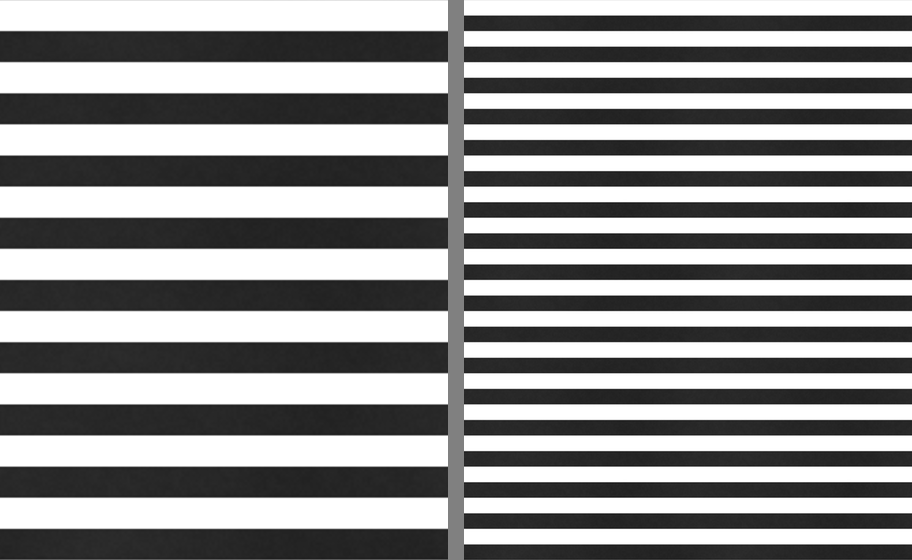
Left: one tile. Right: repeated 2 by 2.
Write a Shadertoy shader that draws this pattern.

```glsl
const float TAU = 6.2831853;
const float STRIPE_COUNT = 9.0;
const float STRIPE_CENTER = 0.251;   // within one repeat
const float STRIPE_HALF = 0.249;
const float EDGE_SOFTNESS = 0.002;   // in canvas heights
const vec3 PAPER = vec3(1.0);
const vec3 INK_DARK = vec3(0.135);
const vec3 INK_WORN = vec3(0.168);

float hash(vec2 cell) {
    vec3 p = fract(vec3(cell.xyx) * 0.1031);
    p += dot(p, p.yzx + 33.33);
    return fract((p.x + p.y) * p.z);
}

// Value noise that wraps after a whole number of cells
float wrapNoise(vec2 uv, vec2 cells) {
    vec2 p = uv * cells;
    vec2 i = floor(p);
    vec2 f = fract(p);
    f = f * f * (3.0 - 2.0 * f);
    vec2 a = mod(i, cells);
    vec2 b = mod(i + 1.0, cells);
    float low = mix(hash(a), hash(vec2(b.x, a.y)), f.x);
    float high = mix(hash(vec2(a.x, b.y)), hash(b), f.x);
    return mix(low, high, f.y);
}

float wrapFbm(vec2 uv, vec2 cells) {
    float sum = 0.0;
    float weight = 0.5;
    for (int octave = 0; octave < 4; octave++) {
        sum += weight * wrapNoise(uv, cells);
        cells *= 2.0;
        weight *= 0.5;
    }
    return sum / 0.9375;
}

// Signed distance to the nearest stripe edge, in canvas heights
float stripeDistance(float y, float count, float center, float halfWidth) {
    float offset = abs(fract(y * count - center + 0.5) - 0.5);
    return (offset - halfWidth) / count;
}

vec3 wornInk(vec2 uv) {
    // Broad fading, stronger toward the left
    float fade = 0.42 + 0.28 * cos(TAU * (uv.x - 0.2));
    fade += 0.8 * (wrapFbm(uv, vec2(4.0, 5.0)) - 0.5);
    // Fine fabric grain
    float grain = wrapNoise(uv, vec2(164.0, 205.0)) - 0.5;
    float mottle = wrapNoise(uv, vec2(56.0, 70.0)) - 0.5;
    vec3 ink = mix(INK_DARK, INK_WORN, clamp(fade, 0.0, 1.0));
    return ink + 0.014 * grain + 0.01 * mottle;
}

void mainImage(out vec4 fragColor, in vec2 fragCoord) {
    vec2 uv = fragCoord / iResolution.xy;
    float d = stripeDistance(uv.y, STRIPE_COUNT, STRIPE_CENTER, STRIPE_HALF);
    float softness = max(EDGE_SOFTNESS, 0.7 / iResolution.y);

    // Slightly darker rim just inside each stripe
    float rim = 1.0 - smoothstep(0.0, 0.004, abs(d + 0.002));
    vec3 ink = wornInk(uv) * (1.0 - 0.12 * rim);

    float paper = smoothstep(-softness, softness, d);
    fragColor = vec4(mix(ink, PAPER, paper), 1.0);
}
```
